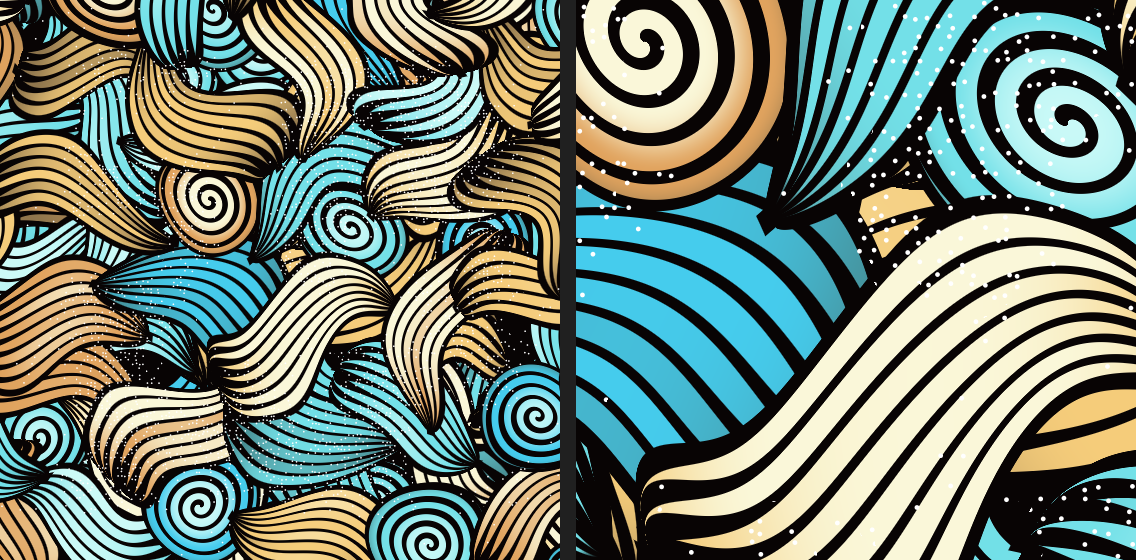
Left: the whole. Right: its middle third, enlarged.
Write a Shadertoy shader that draws this pattern.

```glsl
#define GRID 5.0
#define LAYERS 3
#define STRAND 0.0205
#define PITCH 0.0235
#define OUTLINE 0.007
#define FILL 0.37
#define WARM_SHARE 0.56
#define SPIRAL_SHARE 0.24
#define SPECK_GRID 150.0
#define SPECK_SHARE 0.34

const float TAU = 6.2832;
const vec3 INK = vec3(0.03, 0.015, 0.015);
const vec3 BROWN = vec3(0.56, 0.46, 0.30);
const vec3 GOLD = vec3(0.96, 0.80, 0.48);
const vec3 ORANGE = vec3(0.88, 0.64, 0.37);
const vec3 CREAM = vec3(0.98, 0.97, 0.85);
const vec3 TEAL = vec3(0.27, 0.53, 0.55);
const vec3 CYAN = vec3(0.45, 0.88, 0.91);
const vec3 AZURE = vec3(0.27, 0.80, 0.93);
const vec3 FROST = vec3(0.80, 0.98, 0.97);

float hash(vec2 p) {
    return fract(sin(dot(p, vec2(127.1, 311.7))) * 43758.5453);
}

float noise(vec2 p) {
    vec2 i = floor(p), f = fract(p);
    f = f * f * (3.0 - 2.0 * f);
    return mix(mix(hash(i), hash(i + vec2(1, 0)), f.x),
               mix(hash(i + vec2(0, 1)), hash(i + vec2(1, 1)), f.x), f.y);
}

// Coverage of a region from its signed distance
float inside(float d, float px) {
    return clamp(0.5 - d / px, 0.0, 1.0);
}

vec3 ramp(vec3 dark, vec3 middle, vec3 pale, float tone) {
    return mix(mix(dark, middle, smoothstep(0.0, 0.45, tone)), pale, smoothstep(0.5, 0.9, tone));
}

vec3 palette(vec2 seed, float tone) {
    float accent = step(0.68, hash(seed + 6.3));
    vec3 warm = ramp(BROWN, mix(GOLD, ORANGE, accent), CREAM, tone);
    vec3 cool = ramp(TEAL, mix(CYAN, AZURE, accent), FROST, tone * 0.85 + 0.05);
    return hash(seed + 7.9) < WARM_SHARE ? warm : cool;
}

// Each motif returns x: coverage with outline, y: coloured strands, z: tone

vec3 spiral(vec2 q, vec2 seed, float px) {
    float radius = mix(0.085, 0.115, hash(seed + 1.1));
    float turn = hash(seed + 2.7) < 0.5 ? -1.0 : 1.0;
    q.y *= 1.15;
    float r = length(q), angle = atan(q.y, q.x);
    r *= 1.0 + 0.05 * sin(2.0 * angle + 1.0);
    float s = r / PITCH + turn * angle / TAU;
    float halfWidth = 0.30 + 0.05 * sin(angle + TAU * hash(seed));
    float band = inside((abs(fract(s) - 0.5) - halfWidth) * PITCH, px);
    float tone = 1.05 - 0.75 * pow(r / radius, 2.0) - 0.2 * hash(seed + 3.3);
    return vec3(inside(r - radius - OUTLINE, px), band * inside(r - radius, px), tone);
}

vec3 lock(vec2 q, vec2 seed, float px) {
    float halfLength = mix(0.13, 0.19, hash(seed + 1.1));
    float girth = mix(0.045, 0.085, hash(seed + 2.7));
    float bend = mix(0.025, 0.065, hash(seed + 3.3));
    float phase = TAU * hash(seed + 4.1);

    // Straighten the curved axis
    float x = q.x / halfLength;
    float slope = bend * 2.6 / halfLength * cos(2.6 * x + phase);
    float y = (q.y - bend * sin(2.6 * x + phase)) / sqrt(1.0 + slope * slope);

    // Blunt root, drawn-out tip
    float width = girth * pow(max(1.0 - x, 0.0), 0.7) * pow(max(1.0 + x, 0.0), 0.3);
    float d = max(abs(y) - width, (abs(x) - 1.0) * halfLength);

    // Strands run along the axis and gather at both ends
    float count = floor(2.0 * girth / STRAND + 0.5);
    float period = max(2.0 * width / count, 0.0001);
    float s = y / period + 0.5 * count;
    float strandHash = hash(seed + floor(s) * 1.7);
    float reach = mix(0.8, 1.05, strandHash);
    float halfWidth = FILL * (1.0 - pow(abs(x) / reach, 4.0));
    float strand = inside((abs(fract(s) - 0.5) - halfWidth) * period, px);
    strand *= inside(d, px) * smoothstep(0.002, 0.006, period);

    float tone = 0.15 + 0.75 * hash(seed + 5.7) + 0.3 * (strandHash - 0.5) + 0.12 - 0.4 * x * x;
    return vec3(inside(d - OUTLINE, px), strand, tone);
}

// Fine white dots, thinning out towards the border
float specks(vec2 uv, float px) {
    vec2 cell = floor(uv * SPECK_GRID);
    vec2 center = 0.5 + 0.5 * (vec2(hash(cell + 0.3), hash(cell + 9.1)) - 0.5);
    float d = length(fract(uv * SPECK_GRID) - center) / SPECK_GRID;
    vec2 border = abs(uv - vec2(0.52, 0.5));
    float area = 1.0 - smoothstep(0.34, 0.44, max(border.x, border.y));
    area *= smoothstep(0.25, 0.65, noise(uv * 9.0));
    return step(hash(cell + 4.7), SPECK_SHARE * area) * inside(d - 0.0014, px);
}

void mainImage(out vec4 fragColor, in vec2 fragCoord) {
    float px = 1.0 / iResolution.y;
    vec2 uv = fragCoord * px;
    vec2 p = uv + 0.010 * sin(uv.yx * vec2(19.0, 16.0) + vec2(0.6, 2.1));
    vec3 color = INK;

    // Paint scattered motifs over each other, layer by layer
    for (int layer = 0; layer < LAYERS; layer++) {
        vec2 grid = p * GRID + float(layer) * vec2(0.37, 0.61);
        for (int j = -1; j <= 1; j++)
        for (int i = -1; i <= 1; i++) {
            vec2 cell = floor(grid) + vec2(i, j);
            vec2 seed = cell + float(layer) * 31.0;
            vec2 center = cell + 0.5 + 0.5 * (vec2(hash(seed + 8.2), hash(seed + 11.4)) - 0.5);
            float angle = TAU * hash(seed + 13.6);
            float c = cos(angle), s = sin(angle);
            vec2 q = mat2(c, -s, s, c) * (grid - center) / GRID;
            vec3 motif = hash(seed + 17.5) < SPIRAL_SHARE ? spiral(q, seed, px) : lock(q, seed, px);
            color = mix(color, INK, motif.x);
            color = mix(color, palette(seed, motif.z), motif.y);
        }
    }

    color = mix(color, vec3(1.0), specks(uv, px));
    fragColor = vec4(color, 1.0);
}
```
